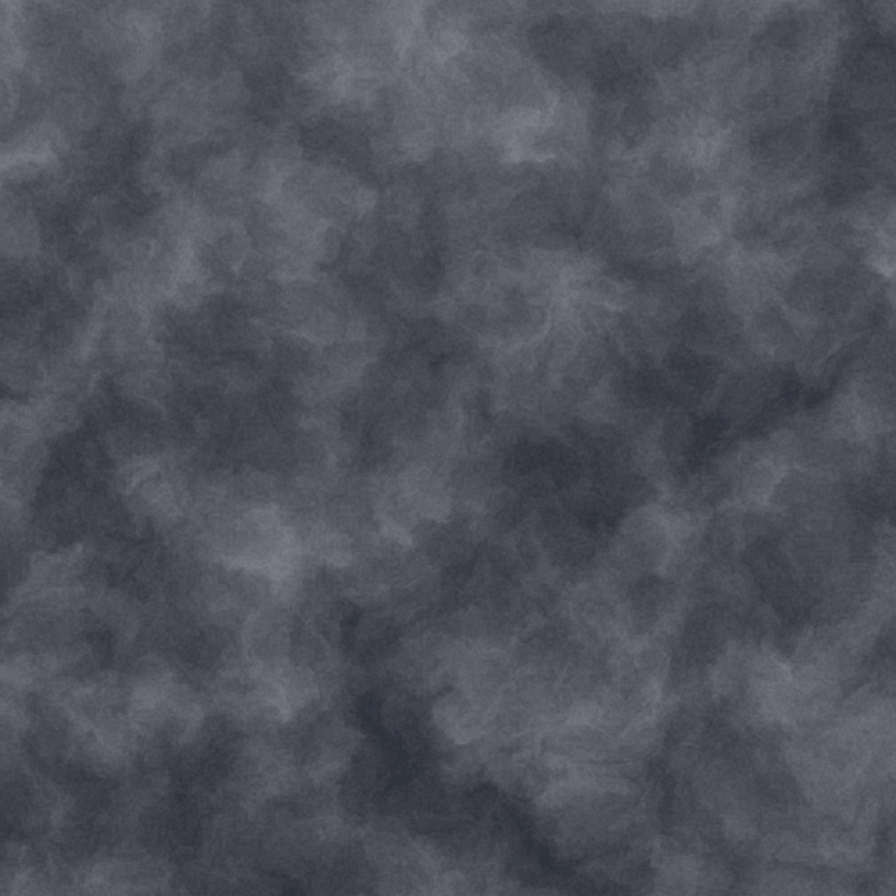
Reproduce this texture procedurally as a three.js fragment shader.

```glsl
// Draws a mottled slate-grey backdrop: soft smoky clouds with faint wisps and fine grain.
varying vec2 vUv;

#define SHADE_COLOR vec3(0.250, 0.263, 0.306)
#define LIGHT_COLOR vec3(0.410, 0.420, 0.462)
#define CLOUD_SCALE 6.0
#define CLOUD_GAIN 0.66
#define CLOUD_CONTRAST 0.78
#define MEAN_TONE 0.38
#define WARP_AMOUNT 0.24
#define WISP_SCALE 10.0
#define WISP_STRENGTH 0.17
#define GRAIN_SCALE 250.0
#define GRAIN_STRENGTH 0.20
#define TOP_GLOW 0.16

float hash(vec2 p) {
  return fract(sin(dot(p, vec2(127.1, 311.7))) * 43758.5453);
}

vec2 gradientAt(vec2 cell) {
  float angle = 6.28319 * hash(cell);
  return vec2(cos(angle), sin(angle));
}

// Signed gradient noise
float noise(vec2 p) {
  vec2 i = floor(p);
  vec2 f = fract(p);
  vec2 w = f * f * f * (f * (f * 6.0 - 15.0) + 10.0);
  vec2 e = vec2(1.0, 0.0);
  float low = mix(dot(gradientAt(i), f), dot(gradientAt(i + e.xy), f - e.xy), w.x);
  float high = mix(dot(gradientAt(i + e.yx), f - e.yx), dot(gradientAt(i + e.xx), f - e.xx), w.x);
  return mix(low, high, w.y);
}

// Each octave is turned and shifted so that the lattices never line up
vec2 nextOctave(vec2 p) {
  return mat2(1.6, 1.2, -1.2, 1.6) * p + vec2(17.3, 9.1);
}

float clouds(vec2 p) {
  float sum = 0.0;
  float amplitude = 1.0;
  for (int i = 0; i < 6; i++) {
    sum += amplitude * noise(p);
    amplitude *= CLOUD_GAIN;
    p = nextOctave(p);
  }
  return sum;
}

// Thin bright creases along the zero lines of the noise
float wisps(vec2 p) {
  float sum = 0.0;
  float amplitude = 1.0;
  for (int i = 0; i < 4; i++) {
    float ridge = 1.0 - smoothstep(0.0, 0.32, abs(noise(p)));
    sum += amplitude * ridge * ridge;
    amplitude *= 0.7;
    p = nextOctave(p);
  }
  return sum;
}

void main() {
  // Curl the cloud edges by bending the domain
  vec2 p = vUv * CLOUD_SCALE + vec2(3.7, 8.2);
  vec2 bend = vec2(clouds(p * 0.8 + 21.4), clouds(p * 0.8 + 47.9));
  vec2 warped = p + WARP_AMOUNT * bend;
  float cloud = clouds(warped);

  // Wide drifts beneath the smaller clouds
  float drift = noise(p * 0.42 + 0.3 * bend + 11.6);

  // Wisps show mostly in the lighter drifts
  float wisp = wisps(warped * WISP_SCALE / CLOUD_SCALE + 63.0) - 0.5;
  float wispMask = smoothstep(-0.3, 0.5, cloud);

  // Fine paper-like grain
  float grain = noise(vUv * GRAIN_SCALE) + 0.6 * noise(vUv.yx * GRAIN_SCALE * 0.57 + 31.0);

  float tone = MEAN_TONE + CLOUD_CONTRAST * (cloud + 0.6 * drift);
  tone += WISP_STRENGTH * wisp * wispMask;
  tone += GRAIN_STRENGTH * grain;
  tone += TOP_GLOW * (smoothstep(0.3, 1.0, vUv.y) - 0.35);
  tone = clamp(tone, -0.4, 1.4);

  gl_FragColor = vec4(mix(SHADE_COLOR, LIGHT_COLOR, tone), 1.0);
}
```
